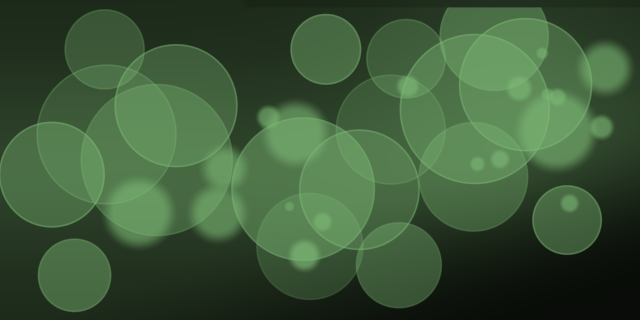
Write a WebGL 2 fragment shader that draws this background.

```glsl
#version 300 es
precision highp float;
// Green bokeh: three clusters of translucent discs and small glints over a dark gradient.

uniform vec2 u_resolution;
out vec4 outColor;

const vec3 LIGHT = vec3(0.50, 0.74, 0.47);

float hash(float n) {
    return fract(sin(n * 12.9898 + 4.137) * 4375.853);
}

// Coverage of a disc whose edge fades inward over the given width
float disc(float d, float radius, float blur) {
    return 1.0 - smoothstep(radius - blur, radius, d);
}

// Dim green, brightest at mid height, falling to black at the lower right
vec3 backdrop(vec2 p) {
    float band = (p.y - 0.48) / 0.3;
    float glow = length(p - vec2(1.6, 0.75)) / 0.45;
    float amount = 0.5 + 0.42 * exp(-band * band) + 0.3 * exp(-glow * glow);
    amount *= 1.0 - 0.95 * smoothstep(0.0, 0.85, 0.5 * p.x - 1.4 * p.y);
    return mix(vec3(0.03, 0.042, 0.027), vec3(0.19, 0.28, 0.175), amount);
}

// Discs on a spiral around each cluster centre, shrinking outward
vec3 addDiscs(vec3 color, vec2 p, float pixel) {
    for (int i = 0; i < 24; i++) {
        float cluster = float(i % 3);
        float turn = float(i / 3);
        float seed = float(i);
        vec2 center = vec2(0.42 + 0.59 * cluster,
                           0.5 + cluster * (0.15 * cluster - 0.21));
        float angle = 2.4 * turn + 3.6 * cluster;
        center += (0.07 + 0.048 * turn) * vec2(cos(angle), sin(angle));

        bool blurred = i / 3 % 3 == 2;
        float radius = mix(0.235, 0.11, turn / 7.0) * mix(0.88, 1.1, hash(seed));
        radius *= blurred ? 0.66 : 1.0;
        float blur = blurred ? 0.05 : max(0.006, 1.5 * pixel);
        float alpha = blurred ? 0.58 : mix(0.2, 0.44, hash(seed + 40.0));

        float d = distance(p, center);
        color = mix(color, LIGHT, alpha * disc(d, radius, blur));

        // Thin bright rim on the sharp discs
        if (!blurred) {
            float width = max(0.005, pixel);
            float rim = 1.0 - smoothstep(0.0, width, abs(d - radius + width));
            color = mix(color, LIGHT, rim * mix(0.1, 0.4, hash(seed + 80.0)));
        }
    }
    return color;
}

// Small soft glints; the tiniest are the faintest
vec3 addGlints(vec3 color, vec2 p) {
    for (int i = 0; i < 13; i++) {
        float seed = float(i) + 120.0;
        vec2 center = mix(vec2(0.4, 0.2), vec2(2.0, 0.9),
                          vec2(hash(seed), hash(seed + 30.0)));
        float size = hash(seed + 60.0);
        float radius = 0.011 + 0.048 * size * size;
        float alpha = mix(0.3, 0.65, size);
        color = mix(color, LIGHT, alpha * disc(distance(p, center), radius, 0.5 * radius));
    }
    return color;
}

void main() {
    vec2 p = gl_FragCoord.xy / u_resolution.y;
    float pixel = 1.0 / u_resolution.y;

    vec3 base = backdrop(p);
    vec3 color = addGlints(addDiscs(base, p, pixel), p);

    // Dark strip along the top, right of the left cluster
    float strip = smoothstep(0.974, 0.98, p.y) * smoothstep(0.74, 0.78, p.x);
    color = mix(color, base * 0.85, strip);

    outColor = vec4(color, 1.0);
}
```
